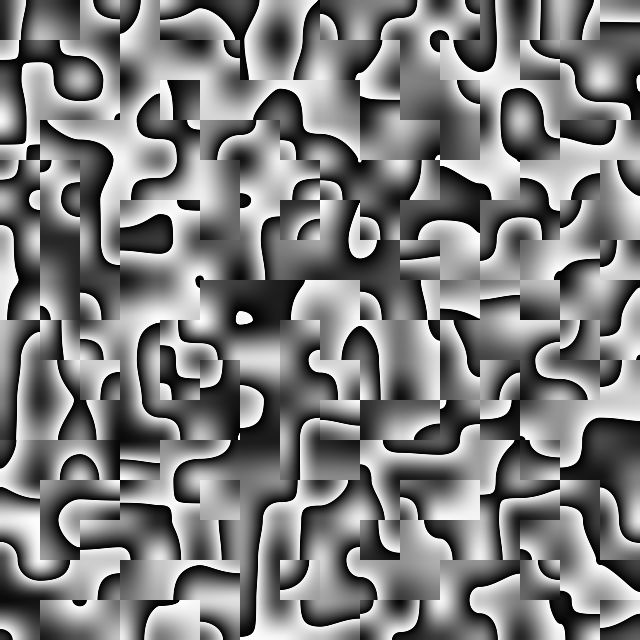
Give the GLSL for this pattern, as a Shadertoy shader.

```glsl
// Draws a 16 by 16 patchwork of smooth grey ramps that wrap sharply from white to black.

float hash(vec3 p) {
    p = fract(p * vec3(0.1031, 0.1137, 0.0973));
    p += dot(p, p.yzx + 33.33);
    return fract((p.x + p.y) * p.z);
}

// Blend of four random corner heights; cells of one family share corners.
float cellHeight(vec2 cell, vec2 local, float family) {
    vec2 blend = local * local * (3.0 - 2.0 * local);
    float height = 0.0;
    for (int i = 0; i < 4; i++) {
        vec2 corner = vec2(i & 1, i >> 1);
        vec2 weight = mix(1.0 - blend, blend, corner);
        height += weight.x * weight.y * 2.0 * hash(vec3(cell + corner, family));
    }
    return height;
}

void mainImage(out vec4 fragColor, in vec2 fragCoord) {
    vec2 grid = fragCoord / iResolution.y * 16.0;
    vec2 cell = floor(grid);
    vec2 local = fract(grid);

    // Neighbours in different families meet at a hard seam.
    float family = 7.0 + 11.0 * floor(2.0 * hash(vec3(cell, 91.0)));
    float height = cellHeight(cell, local, family);

    // Slope across one pixel, measured inside the cell so seams stay clean.
    float pixel = 16.0 / iResolution.y;
    vec2 slope = vec2(
        cellHeight(cell, local + vec2(pixel, 0.0), family),
        cellHeight(cell, local + vec2(0.0, pixel), family)) - height;
    float softness = clamp(length(slope), 0.0001, 0.5);

    // Wrapped ramp with a softened jump.
    float grey = fract(height);
    grey *= 1.0 - smoothstep(1.0 - softness, 1.0, grey);
    fragColor = vec4(vec3(grey), 1.0);
}
```
